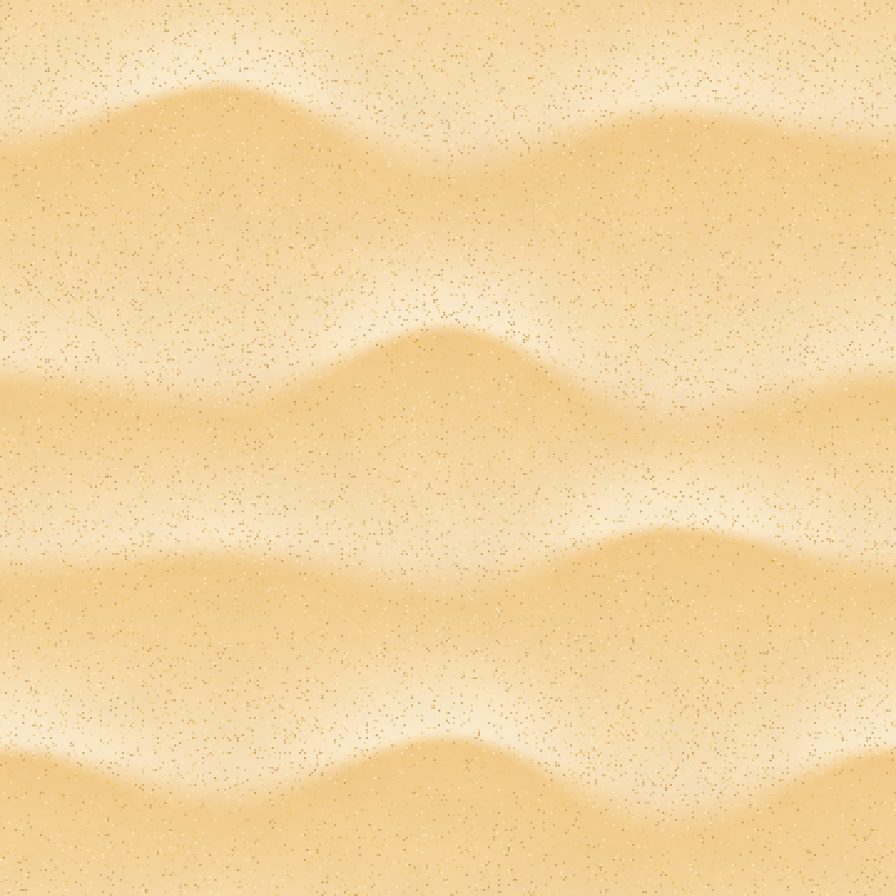
Write a Shadertoy shader that draws this texture.

```glsl
// Wind-rippled sand: four soft dune ridges stacked down a seamless tile.
// Each layer fades from a dark ridge to pale sand, with a glow behind the
// crest in front of it; fine hashed grains are sprinkled over everything.

const int RIDGES = 4;
// Ridge heights at x = 0, 1/4, 1/2, 3/4, from the top ridge down
const vec4 RIDGE_KNOTS[RIDGES] = vec4[RIDGES](
    vec4(0.846, 0.905, 0.818, 0.876),
    vec4(0.583, 0.555, 0.635, 0.535),
    vec4(0.368, 0.385, 0.349, 0.411),
    vec4(0.164, 0.112, 0.177, 0.089));

const vec3 SHADE_SAND  = vec3(0.946, 0.790, 0.535);
const vec3 PALE_SAND   = vec3(0.965, 0.885, 0.725);
const vec3 CREST_GLOW  = vec3(0.985, 0.930, 0.825);
const vec3 TROUGH_TINT = vec3(0.962, 0.868, 0.735);
const vec3 BROWN_GRAIN = vec3(0.780, 0.590, 0.310);
const vec3 GOLD_GRAIN  = vec3(0.930, 0.760, 0.390);
const vec3 WHITE_GRAIN = vec3(1.000, 0.930, 0.770);

const float CREST_BLUR   = 0.011;  // edge half width at a crest
const float TROUGH_BLUR  = 0.036;  // edge half width in a trough
const float GLOW_REACH   = 0.075;  // glow height above a crest
const float GRAIN_CELLS  = 360.0;  // grain cells across the tile
const float GRAIN_RADIUS = 0.46;   // in cells
const float GRAIN_SPARSE = 0.07;   // chance of a grain on shaded sand
const float GRAIN_DENSE  = 0.16;   // chance of a grain on pale sand
const float MOTTLE       = 0.012;  // strength of the fine tone noise

float hash(vec2 p) {
    vec3 q = fract(vec3(p.xyx) * 0.1031);
    q += dot(q, q.yzx + 33.33);
    return fract((q.x + q.y) * q.z);
}

// Tiling value noise with the given number of cells
float valueNoise(vec2 uv, float cells) {
    vec2 p = uv * cells, i = floor(p), f = p - i;
    vec2 j = mod(i + 1.0, cells);
    f = f * f * (3.0 - 2.0 * f);
    return mix(mix(hash(i), hash(vec2(j.x, i.y)), f.x),
               mix(hash(vec2(i.x, j.y)), hash(j), f.x), f.y);
}

// Returns ridge height and crestness (0 in the trough, 1 on the crest).
// Indices outside the tile wrap to the tile above or below.
vec2 ridge(int index, float x) {
    int wrapped = (index + RIDGES) % RIDGES;
    float tileShift = index < 0 ? 1.0 : (index >= RIDGES ? -1.0 : 0.0);
    vec4 knots = RIDGE_KNOTS[wrapped];
    float s = fract(x) * 4.0;
    int k = int(s);
    float h = mix(knots[k], knots[(k + 1) % 4], smoothstep(0.0, 1.0, fract(s)));
    float low  = min(min(knots.x, knots.y), min(knots.z, knots.w));
    float high = max(max(knots.x, knots.y), max(knots.z, knots.w));
    return vec2(h + tileShift, (h - low) / (high - low));
}

// Dune layers painted from the top down; paleness drives grain density
vec3 dunes(vec2 uv, out float paleness) {
    vec3 color = PALE_SAND;
    paleness = 1.0;
    for (int i = -1; i < RIDGES; i++) {
        vec2 back = ridge(i, uv.x);
        vec2 front = ridge(i + 1, uv.x);
        float depth = back.x - uv.y;
        float t = clamp(depth / (back.x - front.x), 0.0, 1.0);
        float rise = max(uv.y - front.x, 0.0) / GLOW_REACH;
        float near = exp(-rise * rise);

        vec3 sand = mix(SHADE_SAND, PALE_SAND, pow(t, 1.15));
        sand = mix(sand, TROUGH_TINT, 0.6 * near * (1.0 - front.y));
        sand = mix(sand, CREST_GLOW, 0.75 * near * smoothstep(0.1, 0.9, front.y));

        float blur = mix(TROUGH_BLUR, CREST_BLUR, smoothstep(0.0, 1.0, back.y));
        float cover = smoothstep(-blur, blur, depth);
        color = mix(color, sand, cover);
        paleness = mix(paleness, t, cover);
    }
    return color;
}

// One jittered round grain in some of the cells
vec3 addGrains(vec3 color, vec2 uv, float paleness, float pixel) {
    vec2 p = uv * GRAIN_CELLS;
    vec2 cell = floor(p);
    vec2 jitter = vec2(hash(cell + 17.0), hash(cell + 43.0)) - 0.5;
    float d = length(p - cell - 0.5 - 0.2 * jitter);
    float aa = 0.5 * pixel * GRAIN_CELLS;
    float spot = 1.0 - smoothstep(GRAIN_RADIUS - aa, GRAIN_RADIUS + aa, d);

    float chance = mix(GRAIN_SPARSE, GRAIN_DENSE, paleness);
    float present = step(hash(cell + 71.0), chance);
    float kind = hash(cell + 113.0);
    float brownShare = mix(0.25, 0.45, paleness);
    vec3 grain = kind < brownShare ? BROWN_GRAIN
               : (kind < 0.75 ? GOLD_GRAIN : WHITE_GRAIN);
    float strength = mix(0.3, 0.85, hash(cell + 157.0));
    return mix(color, grain, spot * present * strength);
}

void mainImage(out vec4 fragColor, in vec2 fragCoord) {
    float pixel = 1.0 / iResolution.y;
    vec2 uv = fract(fragCoord * pixel);
    float paleness;
    vec3 color = dunes(uv, paleness);
    color += MOTTLE * (valueNoise(uv, 180.0) + valueNoise(uv, 24.0) - 1.0);
    color = addGrains(color, uv, paleness, pixel);
    fragColor = vec4(clamp(color, 0.0, 1.0), 1.0);
}
```
